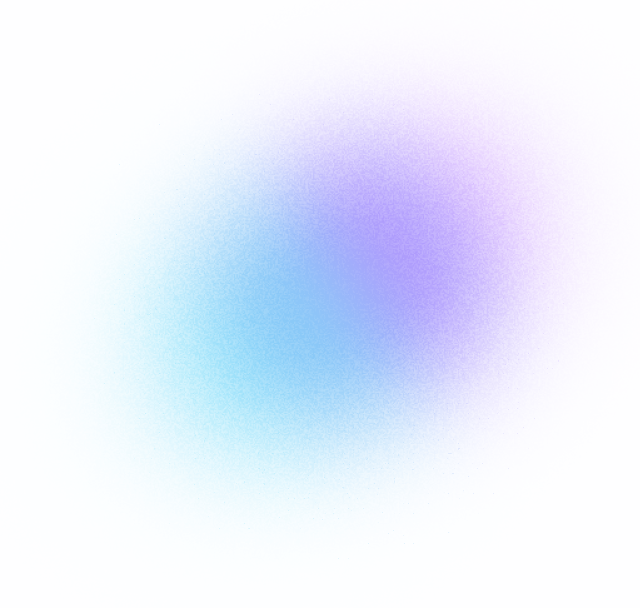
This background is drawn by a WebGL 2 fragment shader. Its source:

```glsl
#version 300 es
precision highp float;
// A soft blue and violet glow on white, dissolving into fine coloured grain.

#define CENTER vec2(0.5665, 0.5226)  // middle of the glow, in canvas heights
#define AXIS vec2(0.83, 0.558)       // long direction of the glow
#define RADII vec2(0.274, 0.206)     // half-strength radii along and across AXIS
#define FALLOFF 2.8                  // steepness of the fading rim
#define GRAIN_CELLS 486.0            // grains per canvas height
#define GRAIN_AMOUNT 0.72
#define SPECK_CENTER vec2(0.549, 0.475)
#define SPECK_REACH 0.49
#define SPECK_DENSITY 0.09
#define SPECK_STRENGTH 0.2

uniform vec2 u_resolution;
out vec4 fragColor;

const vec3 PAPER = vec3(0.997, 0.998, 1.0);
const vec3 CYAN = vec3(0.47, 0.86, 0.975);
const vec3 BLUE = vec3(0.545, 0.785, 0.97);
const vec3 VIOLET = vec3(0.685, 0.61, 0.99);
const vec3 ORCHID = vec3(0.80, 0.61, 1.0);

float hash(vec2 cell) {
    vec3 k = fract(cell.xyx * 0.1031);
    k += dot(k, k.yzx + 33.33);
    return fract((k.x + k.y) * k.z);
}

// Interpolated noise, so grains keep soft edges at larger sizes.
float grain(vec2 q) {
    vec2 cell = floor(q);
    vec2 f = smoothstep(0.0, 1.0, q - cell);
    float low = mix(hash(cell), hash(cell + vec2(1, 0)), f.x);
    float high = mix(hash(cell + vec2(0, 1)), hash(cell + vec2(1, 1)), f.x);
    return mix(low, high, f.y);
}

// Ink hue from cyan at the lower left to orchid at the upper right.
vec3 inkColor(float along) {
    vec3 ink = mix(CYAN, BLUE, smoothstep(-0.31, -0.07, along));
    ink = mix(ink, VIOLET, smoothstep(-0.105, 0.135, along));
    return mix(ink, ORCHID, smoothstep(0.13, 0.35, along));
}

void main() {
    vec2 p = gl_FragCoord.xy / u_resolution.y;

    // Rotate into the frame of the glow
    vec2 d = p - CENTER;
    vec2 local = vec2(dot(d, AXIS), dot(d, vec2(-AXIS.y, AXIS.x)));
    float r = length(local / RADII);

    // Dense body with a faint, wider halo
    float cover = 0.97 * exp(-0.69 * pow(r, FALLOFF));
    cover += 0.03 * exp(-0.3 * r * r);

    // Fine grain, strongest where the glow thins out
    vec2 q = p * GRAIN_CELLS - 0.5;
    float noise = grain(q + 17.0) - 0.5;
    cover += GRAIN_AMOUNT * noise * cover * (1.0 - 0.75 * cover);

    // Scattered specks that grow rarer toward the rim
    float reach = length(p - SPECK_CENTER);
    float density = SPECK_DENSITY * (1.0 - smoothstep(0.2, SPECK_REACH, reach));
    float speck = smoothstep(1.0 - density, 1.0 - 0.6 * density + 0.0001, grain(q + 251.0));
    cover += SPECK_STRENGTH * speck * (1.0 - cover);

    vec3 color = mix(PAPER, inkColor(local.x), clamp(cover, 0.0, 1.0));
    fragColor = vec4(color, 1.0);
}
```
